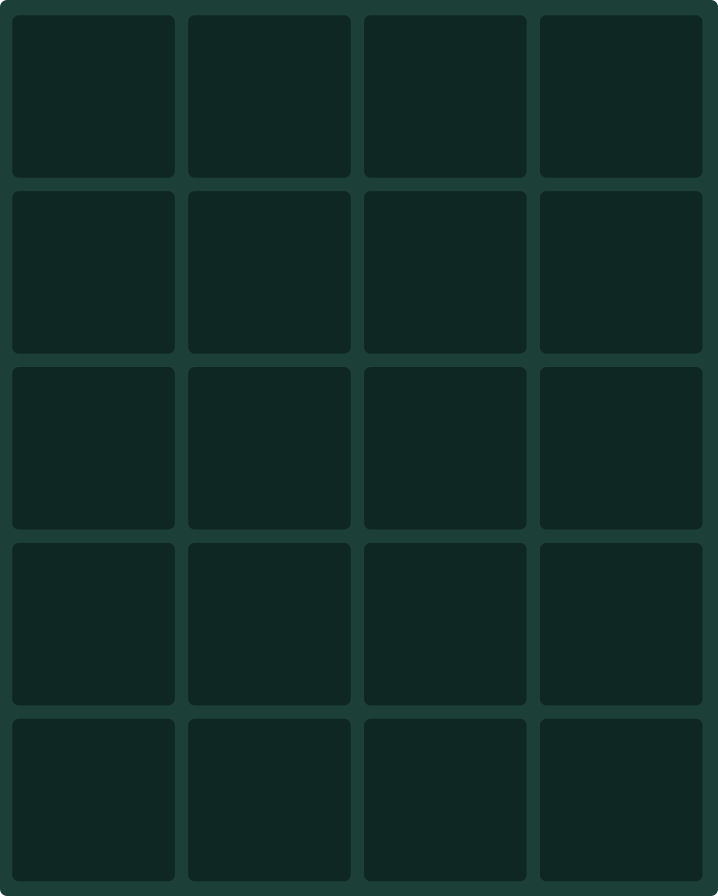
Reproduce this pattern procedurally as a WebGL 1 fragment shader.

```glsl
precision highp float;
// Draws a four by five grid of dark rounded tiles on a green panel with rounded corners.
uniform vec2 u_resolution;

float roundedBox(vec2 p, vec2 halfSize, float radius) {
  vec2 d = abs(p) - halfSize + radius;
  return length(max(d, 0.0)) + min(max(d.x, d.y), 0.0) - radius;
}

// Antialiased coverage of a shape, one pixel wide at its edge
float coverage(float dist) {
  return clamp(0.5 - dist * u_resolution.y, 0.0, 1.0);
}

void main() {
  // Centred coordinates, in units of the canvas height
  vec2 p = (gl_FragCoord.xy - 0.5 * u_resolution) / u_resolution.y;

  // Panel with small rounded corners on white
  vec2 panelHalf = 0.5 * u_resolution / u_resolution.y;
  float panel = coverage(roundedBox(p, panelHalf, 0.008));
  vec3 color = mix(vec3(1.0), vec3(0.11, 0.25, 0.22), panel);

  // Nearest tile, limited to four columns and five rows
  float pitch = 0.1963;
  vec2 gridPos = p + vec2(0.0018, 0.0003);
  vec2 cell = vec2(floor(gridPos.x / pitch) + 0.5, floor(gridPos.y / pitch + 0.5));
  cell = clamp(cell, vec2(-1.5, -2.0), vec2(1.5, 2.0));
  float tile = coverage(roundedBox(gridPos - cell * pitch, vec2(0.0907), 0.0075));
  color = mix(color, vec3(0.055, 0.153, 0.137), tile);

  gl_FragColor = vec4(color, 1.0);
}
```
